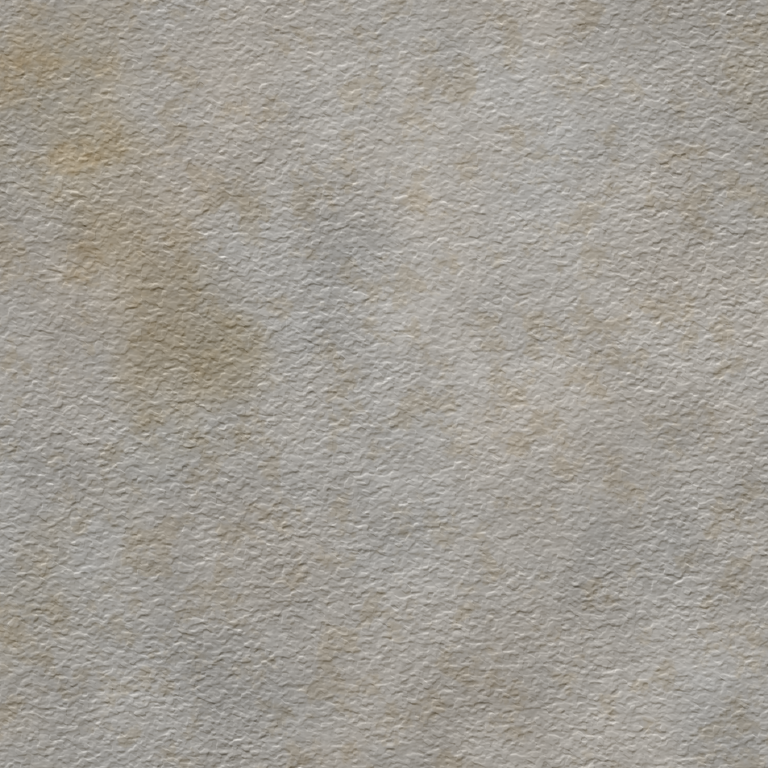
Write a WebGL 1 fragment shader that draws this texture.

```glsl
precision highp float;
// Weathered plaster: a fine, crisp relief lit from above, over calm cool and
// warm blotches with an ochre stain running down from the upper left.
// Every layer is built from one smooth cellular noise at different scales.
uniform vec2 u_resolution;

vec3 hash3(vec2 cell) {
  vec3 q = vec3(dot(cell, vec2(127.1, 311.7)),
                dot(cell, vec2(269.5, 183.3)),
                dot(cell, vec2(419.2, 371.9)));
  return fract(sin(q) * 43758.55);
}

// Random cell values blended by distance to jittered cell centres, 0 to 1.
float cellNoise(vec2 p, float sharpness) {
  vec2 cell = floor(p), f = p - cell;
  float sum = 0.0, total = 0.0;
  for (int y = -1; y <= 1; y++) {
    for (int x = -1; x <= 1; x++) {
      vec2 offset = vec2(float(x), float(y));
      vec3 rnd = hash3(cell + offset);
      vec2 d = offset + 0.1 + 0.8 * rnd.xy - f;
      float weight = exp(-sharpness * dot(d, d));
      sum += weight * rnd.z;
      total += weight;
    }
  }
  return sum / total;
}

// Rotated octaves for clouds and ragged stain borders, centred on zero.
float cloud(vec2 p) {
  float sum = 0.0, amplitude = 0.47;
  for (int i = 0; i < 5; i++) {
    sum += amplitude * (cellNoise(p, 5.0) - 0.5);
    p = mat2(1.6, 1.2, -1.2, 1.6) * p + 17.3;
    amplitude *= 0.58;
  }
  return sum;
}

// Plaster height: short, flat grains with finer grit on top.
float relief(vec2 p) {
  p.y += 0.0008 * sin(p.x * 190.0 + 3.0 * sin(p.y * 67.0));
  return 0.55 * cellNoise(p * vec2(98.0, 165.0), 7.0)
       + 0.45 * cellNoise(p * vec2(185.0, 270.0) + 31.0, 6.0);
}

float segmentDistance(vec2 p, vec2 a, vec2 b) {
  vec2 ab = b - a;
  return length(p - a - ab * clamp(dot(p - a, ab) / dot(ab, ab), 0.0, 1.0));
}

void main() {
  vec2 uv = gl_FragCoord.xy / u_resolution;

  // Broad clouds of tone
  vec2 fromBright = uv - vec2(0.64, 0.7);
  vec3 color = vec3(0.626, 0.612, 0.589);
  color += 0.07 * cloud(uv * 4.0 + 3.0) + 0.09 * cloud(uv * 15.0 + 41.0);
  color += 0.035 * exp(-9.0 * dot(fromBright, fromBright));

  // Cool grey and faint rosy drift
  color += cloud(uv * 5.0 + 70.0) * vec3(-0.03, 0.0, 0.035);

  // Ochre stain, its fainter echoes and small tan flecks
  float streak = segmentDistance(uv, vec2(0.06, 0.86), vec2(0.25, 0.58));
  float edge = segmentDistance(uv, vec2(1.0, 0.88), vec2(1.0, 0.68));
  float corner = distance(uv, vec2(0.09, 0.2));
  float reach = max(exp(-45.0 * streak * streak),
                    max(0.6 * exp(-90.0 * edge * edge), 0.5 * exp(-25.0 * corner * corner)));
  float stain = smoothstep(0.3, 1.2, reach + 1.1 * cloud(uv * 9.0 + 11.0));
  float rust = stain * smoothstep(0.25, 0.0, uv.x) * smoothstep(-0.05, 0.15, cloud(uv * 16.0));
  float flecks = smoothstep(0.02, 0.24, cloud(uv * 32.0 + 90.0));
  color *= mix(vec3(1.0), vec3(0.955, 0.92, 0.84), stain);
  color *= mix(vec3(1.0), vec3(1.03, 0.97, 0.87), rust);
  color *= mix(vec3(1.0), vec3(0.97, 0.95, 0.91), flecks);

  // Relief: slope towards the light gives bright crests and thin shadows
  float height = relief(uv);
  float slope = height - relief(uv + vec2(-0.0008, 0.0022));
  float roughness = 0.31 + 0.2 * cloud(uv * 6.0 + 55.0);
  float shade = roughness * slope + 0.05 * (height - 0.5);
  color += shade;

  // Warm dust in the pits
  color -= smoothstep(0.0, -0.12, shade) * vec3(0.0, 0.006, 0.018);

  gl_FragColor = vec4(clamp(color, 0.0, 1.0), 1.0);
}
```
